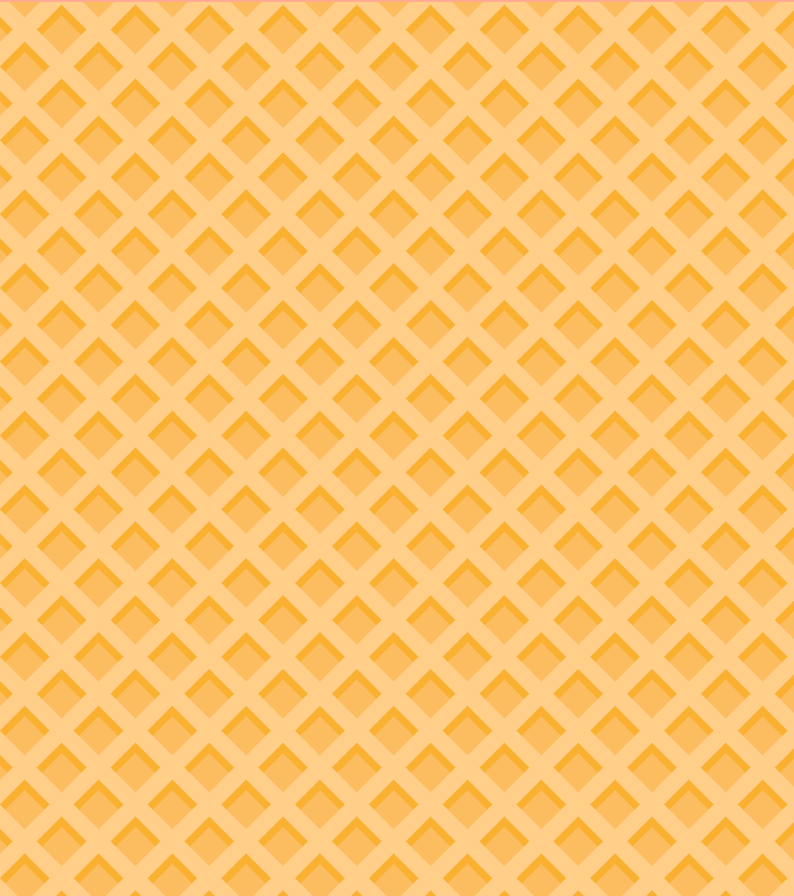
Reproduce this pattern procedurally as a WebGL 1 fragment shader.

```glsl
precision highp float;

uniform vec2 u_resolution;

// Antialiased coverage of the region where dist is negative.
float coverage(float dist, float pixel) {
    return clamp(0.5 - dist / pixel, 0.0, 1.0);
}

// Diagonal lattice with one square pocket centred in each unit cell.
vec2 latticeCell(vec2 p) {
    vec2 q = (p - vec2(0.0276, 0.9258)) / 0.08236;
    return fract(vec2(q.x + q.y, q.y - q.x) + 0.5) - 0.5;
}

void main() {
    vec2 p = gl_FragCoord.xy / u_resolution.y;
    vec2 cell = latticeCell(p);
    float pixel = 1.4142 / (0.08236 * u_resolution.y);

    // Raised ridges, shaded pocket walls, then the pocket floor.
    vec3 color = vec3(1.0, 0.81, 0.54);
    float pocket = coverage(max(abs(cell.x), abs(cell.y)) - 0.337, pixel);
    float floorArea = coverage(max(cell.x, cell.y) - 0.195, pixel);
    vec3 pocketColor = mix(vec3(0.98, 0.69, 0.19), vec3(0.99, 0.74, 0.38), floorArea);
    color = mix(color, pocketColor, pocket);

    // Thin pink trim along the top edge.
    float trim = coverage(0.998 - p.y, 1.0 / u_resolution.y);
    color = mix(color, vec3(1.0, 0.66, 0.58), trim);

    gl_FragColor = vec4(color, 1.0);
}
```
